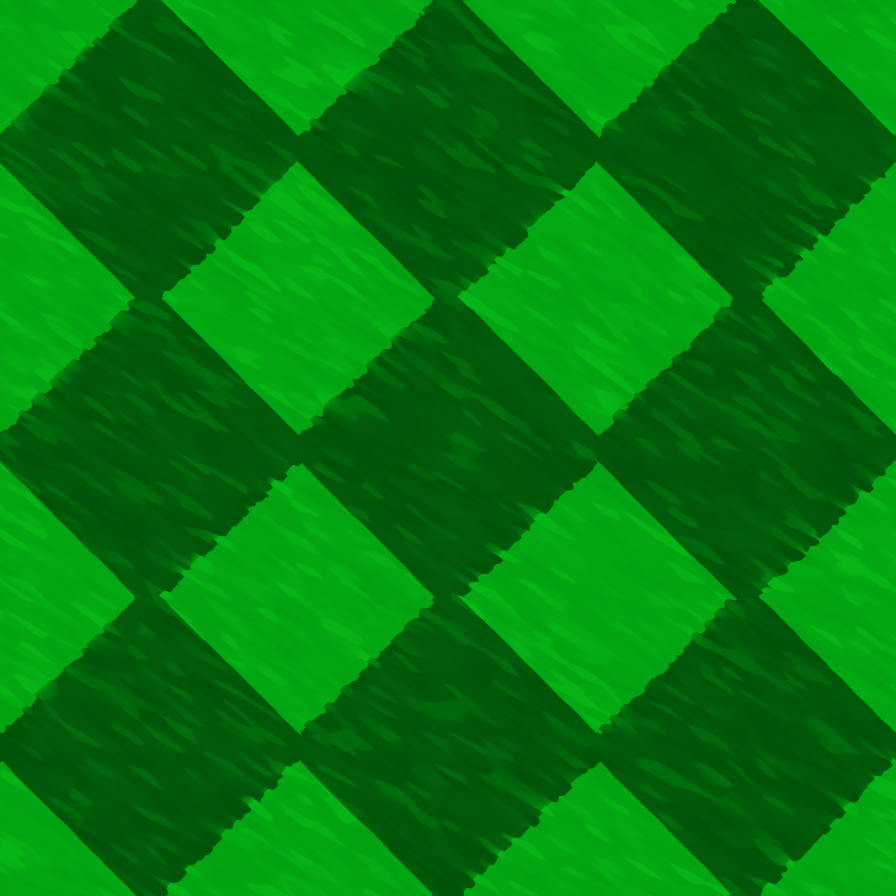
Write a WebGL 1 fragment shader that draws this pattern.

```glsl
precision highp float;
uniform vec2 u_resolution;

#define REPEATS 3.0
#define HALF_DIAGONAL 0.457
#define STROKE_DIR vec2(0.839, -0.545)
#define FINE_STROKES vec2(28.0, 125.0)
#define BROAD_STROKES vec2(13.0, 48.0)
#define EDGE_RAGGEDNESS 0.028
#define SMEAR_STRENGTH 0.17
#define DARK_LOW vec3(0.0, 0.315, 0.030)
#define DARK_HIGH vec3(0.002, 0.375, 0.042)
#define LIGHT_LOW vec3(0.006, 0.622, 0.066)
#define LIGHT_HIGH vec3(0.012, 0.680, 0.076)

vec3 hash3(vec2 p) {
  vec3 k = vec3(dot(p, vec2(127.1, 311.7)),
                dot(p, vec2(269.5, 183.3)),
                dot(p, vec2(419.2, 371.9)));
  return fract(sin(k) * 43758.55);
}

// Cellular noise: each cell is a daub with its own tone, softly blended
float daubs(vec2 p) {
  vec2 cell = floor(p);
  vec2 local = fract(p);
  float tone = 0.0;
  float total = 0.0;
  for (int j = -1; j <= 1; j++) {
    for (int i = -1; i <= 1; i++) {
      vec2 offset = vec2(float(i), float(j));
      vec3 h = hash3(cell + offset);
      vec2 toDaub = offset + h.xy - local;
      float weight = exp(-9.0 * dot(toDaub, toDaub));
      tone += weight * h.z;
      total += weight;
    }
  }
  return tone / total;
}

void main() {
  vec2 uv = gl_FragCoord.xy / u_resolution;
  float pixel = REPEATS / min(u_resolution.x, u_resolution.y);

  // Brush strokes slanting down to the right
  vec2 across = vec2(-STROKE_DIR.y, STROKE_DIR.x);
  vec2 brush = vec2(dot(uv, STROKE_DIR), dot(uv, across));
  float fine = daubs(brush * FINE_STROKES);
  float broad = daubs(brush * BROAD_STROKES + 17.3);
  float tone = mix(fine, broad, 0.4);

  // Diamonds centred on the grid corners, frayed along the strokes
  vec2 p = uv * REPEATS + STROKE_DIR * (fine - 0.5) * EDGE_RAGGEDNESS;
  vec2 q = fract(p + 0.5) - 0.5;
  float edge = abs(q.x) + abs(q.y) - HALF_DIAGONAL;
  float light = 1.0 - smoothstep(-1.4 * pixel, 1.4 * pixel, edge);

  // Paint dragged into the dark from the rising edges
  float rising = smoothstep(0.0, 0.035, -q.x * q.y);
  float smear = rising * exp(-max(edge, 0.0) * 30.0) * smoothstep(0.4, 0.85, fine);

  float glint = smoothstep(0.68, 0.95, fine);
  vec3 dark = mix(DARK_LOW, DARK_HIGH, tone);
  dark += vec3(0.004, 1.0, 0.11) * (0.06 * glint + SMEAR_STRENGTH * smear);
  vec3 bright = mix(LIGHT_LOW, LIGHT_HIGH, tone);
  bright += vec3(0.01, 0.04, 0.01) * glint;

  gl_FragColor = vec4(mix(dark, bright, light), 1.0);
}
```
